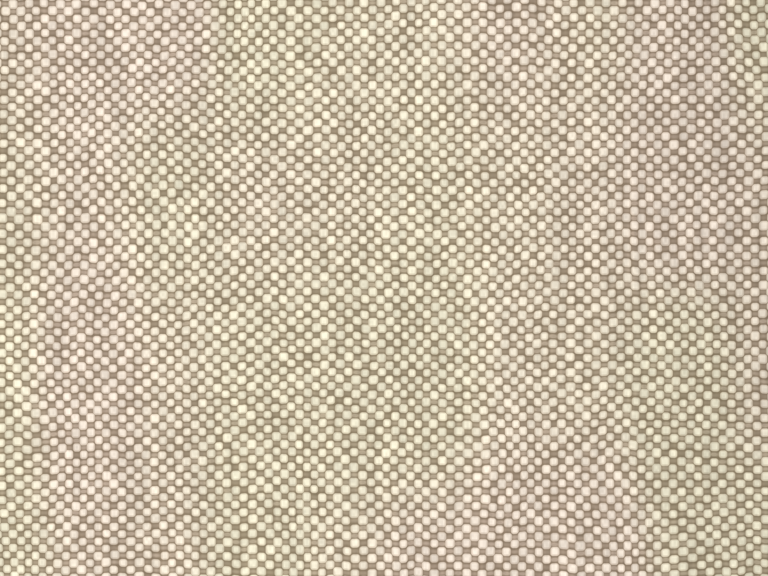
A Shadertoy shader for this texture:

```glsl
// Plain-woven linen cloth: cream warp bumps in a checker over taupe weft threads.

const vec2 THREADS = vec2(96.0, 78.0); // thread columns and rows on the canvas

const vec3 CREAM  = vec3(0.99, 0.96, 0.90);
const vec3 SAND   = vec3(0.85, 0.80, 0.73);
const vec3 TAUPE  = vec3(0.73, 0.67, 0.60);
const vec3 SHADOW = vec3(0.53, 0.47, 0.39);
const vec3 ROSE_TINT  = vec3(1.005, 0.980, 0.975);
const vec3 OLIVE_TINT = vec3(0.995, 1.000, 0.950);

// Sine-free hash, 0 to 1
float hash(vec2 p) {
    vec3 q = fract(p.xyx * 0.1031);
    q += dot(q, q.yzx + 33.33);
    return fract((q.x + q.y) * q.z);
}

// Smooth value noise, 0 to 1
float noise(vec2 p) {
    vec2 cell = floor(p);
    vec2 f = fract(p);
    f = f * f * (3.0 - 2.0 * f);
    float low = mix(hash(cell), hash(cell + vec2(1.0, 0.0)), f.x);
    float high = mix(hash(cell + vec2(0.0, 1.0)), hash(cell + 1.0), f.x);
    return mix(low, high, f.y);
}

float roundedBox(vec2 p, vec2 halfSize, float radius) {
    vec2 q = abs(p) - halfSize + radius;
    return length(max(q, 0.0)) + min(max(q.x, q.y), 0.0) - radius;
}

// Gentle wander of the threads, in thread units
vec2 threadDrift(vec2 uv) {
    float sideways = noise(uv * vec2(14.0, 5.0)) - 0.5;
    float bow = noise(uv * vec2(5.0, 4.0) + 17.0) - 0.5;
    float stagger = noise(uv * vec2(48.0, 9.0) + 41.0) - 0.5;
    return vec2(0.8 * sideways, 1.2 * bow + 0.3 * stagger);
}

// Weft seen between the bumps: a lit middle with dark hollows above and below
vec3 weftColor(vec2 p) {
    vec2 cell = floor(p);
    vec2 q = fract(p) - 0.5;
    float lit = 1.0 - smoothstep(0.05, 0.55, length(q * vec2(0.6, 1.2)));
    float tone = mix(0.35, 1.15, hash(cell + 7.0));
    return mix(SHADOW, TAUPE, clamp(lit * tone + 0.15, 0.0, 1.0));
}

// Lay one warp bump over the colour beneath it
vec3 addBump(vec3 under, vec2 p, vec2 cell, float edge) {
    float sizeRnd = hash(cell + 3.0);
    float toneRnd = hash(cell + 61.0);
    vec2 nudge = 0.16 * (vec2(hash(cell + 11.0), hash(cell + 29.0)) - 0.5);
    vec2 halfSize = vec2(0.55, 0.60) * mix(0.90, 1.08, sizeRnd);
    vec2 q = p - cell - 0.5 - nudge;
    float d = roundedBox(q, halfSize, 0.38);
    float cover = 1.0 - smoothstep(-edge, edge, d);
    float dome = smoothstep(0.0, 0.42, -d + 0.08 * q.y);
    vec3 thread = mix(SAND, CREAM, clamp(dome + 0.15, 0.0, 1.0));
    return mix(under, thread * mix(0.94, 1.02, toneRnd), cover);
}

vec3 weave(vec2 p, float edge) {
    vec3 color = weftColor(p);
    vec2 home = floor(p);
    for (int y = -1; y <= 1; y++) {
        for (int x = -1; x <= 1; x++) {
            vec2 cell = home + vec2(x, y);
            if (mod(cell.x + cell.y, 2.0) < 0.5) {
                color = addBump(color, p, cell, edge);
            }
        }
    }
    return color;
}

// Uneven yarn: long vertical streaks and fine fibres
float yarnWear(vec2 uv) {
    float streak = noise(uv * vec2(90.0, 5.0)) - 0.5;
    float fibre = noise(uv * vec2(330.0, 170.0)) - 0.5;
    return 1.0 + 0.06 * streak + 0.07 * fibre;
}

void mainImage(out vec4 fragColor, in vec2 fragCoord) {
    vec2 uv = fragCoord / iResolution.xy;
    vec2 p = uv * THREADS + threadDrift(uv);
    float pixel = THREADS.x / iResolution.x;
    vec3 color = weave(p, max(0.12, 0.75 * pixel));

    // Wear, broad tints and softly falling light
    color *= yarnWear(uv);
    float tint = noise(uv * vec2(9.0, 3.0) + 5.0);
    color *= mix(ROSE_TINT, OLIVE_TINT, smoothstep(0.25, 0.8, tint));
    color *= 1.0 - 0.06 * smoothstep(0.6, 1.0, uv.x);

    fragColor = vec4(clamp(color, 0.0, 1.0), 1.0);
}
```
